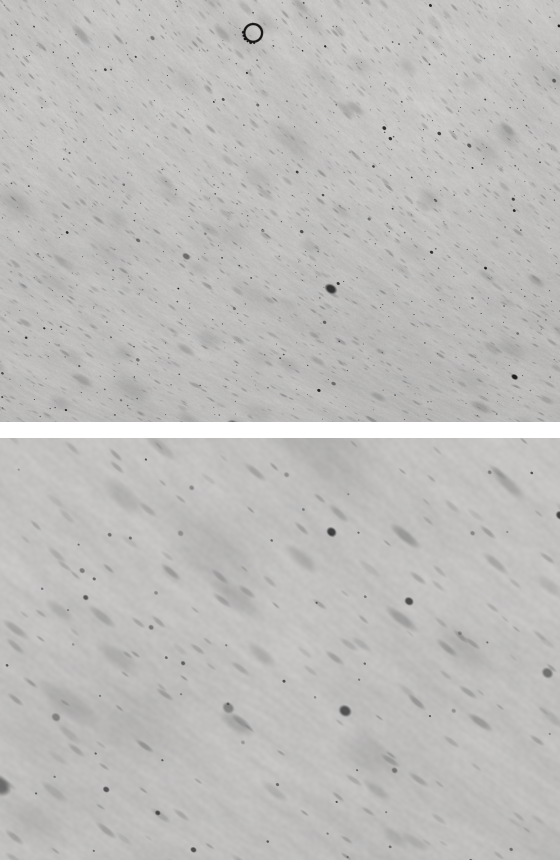
Top: the whole. Bottom: its middle third, enlarged.
A WebGL 2 fragment shader for this texture:

```glsl
#version 300 es
precision highp float;
// Pale grey smear with slanted soft streaks, scattered dark specks and one small bubble ring.

uniform vec2 u_resolution;
out vec4 fragColor;

const float TAU = 6.2831853;

// Integer hash: four random values in 0..1 for a grid cell.
vec4 hash4(vec2 cell, float seed) {
    uvec4 v = uvec4(ivec4(ivec2(cell) + 1000, int(seed), 7));
    v = v * 1664525u + 1013904223u;
    for (int i = 0; i < 2; i++) {
        v.x += v.y * v.w;
        v.y += v.z * v.x;
        v.z += v.x * v.y;
        v.w += v.y * v.z;
        v ^= v >> 16u;
    }
    return vec4(v >> 8u) / 16777216.0;
}

float gradientDot(vec2 cell, vec2 offset, float seed) {
    float angle = TAU * hash4(cell, seed).x;
    return dot(vec2(cos(angle), sin(angle)), offset);
}

// Gradient noise, roughly -0.7..0.7.
float gradientNoise(vec2 p, float seed) {
    vec2 i = floor(p), f = p - i;
    vec2 u = f * f * f * (f * (f * 6.0 - 15.0) + 10.0);
    vec2 e = vec2(1.0, 0.0);
    float low = mix(gradientDot(i, f, seed), gradientDot(i + e, f - e, seed), u.x);
    float high = mix(gradientDot(i + e.yx, f - e.yx, seed), gradientDot(i + 1.0, f - 1.0, seed), u.x);
    return mix(low, high, u.y);
}

// The flow falls to the right and gets steeper towards the top.
float flowSlope(float y) {
    return 0.5 + 0.6 * y;
}

// x stays constant along a flow line, y runs along it.
vec2 flowCoords(vec2 p) {
    return vec2(p.x + log(flowSlope(p.y)) / 0.6, p.x - p.y);
}

// Light left after scattered ellipses aligned with the flow.
float marks(vec2 p, float cellSize, float seed, float density, vec2 halfSize, float softness, float darkness) {
    float pixel = 1.0 / u_resolution.y;
    float light = 1.0;
    vec2 home = floor(p / cellSize);
    for (int y = -1; y <= 1; y++) {
        for (int x = -1; x <= 1; x++) {
            vec2 cell = home + vec2(x, y);
            vec4 place = hash4(cell, seed);
            vec4 style = hash4(cell, seed + 50.0);
            if (place.z > density) continue;
            vec2 center = (cell + place.xy) * cellSize;
            vec2 along = normalize(vec2(1.0, -flowSlope(center.y) + 0.2 * (style.x - 0.5)));
            vec2 d = p - center;
            vec2 size = halfSize * mix(0.5, 1.3, style.y * style.y);
            vec2 local = vec2(dot(d, along), dot(d, vec2(-along.y, along.x)));
            float soft = max(softness, 0.6 * pixel / size.y);
            float cover = 1.0 - smoothstep(max(0.0, 1.0 - soft), 1.0 + soft, length(local / size));
            light *= 1.0 - darkness * mix(0.35, 1.0, style.z) * cover;
        }
    }
    return light;
}

// Dark outline of a bubble with beads on its lower left rim.
float bubble(vec2 p, vec2 center, float radius, float halfWidth) {
    float pixel = 1.0 / u_resolution.y;
    vec2 d = p - center;
    float dist = abs(length(d) - radius) - halfWidth;
    for (int i = 0; i < 6; i++) {
        float angle = TAU * (0.49 + 0.055 * float(i));
        vec2 bead = (radius + halfWidth) * vec2(cos(angle), sin(angle));
        float size = halfWidth * mix(0.8, 1.6, hash4(vec2(i, 3), 9.0).x);
        dist = min(dist, length(d - bead) - size);
    }
    return 1.0 - 0.88 * (1.0 - smoothstep(-0.6 * pixel, 0.9 * pixel, dist));
}

void main() {
    vec2 p = gl_FragCoord.xy / u_resolution.y;
    vec2 flow = flowCoords(p);

    // Uneven lighting, cloudy smears and fine grain.
    float shade = mix(0.728, 0.772, smoothstep(0.0, 1.0, p.y));
    shade += 0.030 * gradientNoise(p * 2.6, 1.0);
    shade += 0.030 * gradientNoise(flow * vec2(16.0, 5.0), 2.0);
    shade += 0.028 * gradientNoise(flow * vec2(60.0, 14.0), 3.0);
    shade += 0.022 * gradientNoise(flow * vec2(150.0, 45.0), 4.0);
    shade += 0.018 * gradientNoise(p * 210.0, 5.0);

    // Soft blotches and streaks, from large to small.
    shade *= marks(p, 0.130, 11.0, 0.50, vec2(0.038, 0.022), 0.90, 0.10);
    shade *= marks(p, 0.075, 12.0, 0.35, vec2(0.019, 0.0075), 0.60, 0.15);
    shade *= marks(p, 0.045, 13.0, 0.45, vec2(0.011, 0.0032), 0.55, 0.20);
    shade *= marks(p, 0.026, 14.0, 0.50, vec2(0.006, 0.0018), 0.60, 0.17);

    // Dark specks, from fine dust to a few heavy grains.
    shade *= marks(p, 0.034, 15.0, 0.45, vec2(0.0017, 0.0015), 0.50, 0.60);
    shade *= marks(p, 0.075, 16.0, 0.30, vec2(0.0038, 0.0032), 0.40, 0.85);
    shade *= marks(p, 0.200, 17.0, 0.22, vec2(0.0105, 0.0075), 0.40, 0.92);

    shade *= bubble(p, vec2(0.60, 0.922), 0.021, 0.0024);
    fragColor = vec4(shade * vec3(1.002, 0.998, 0.994), 1.0);
}
```
